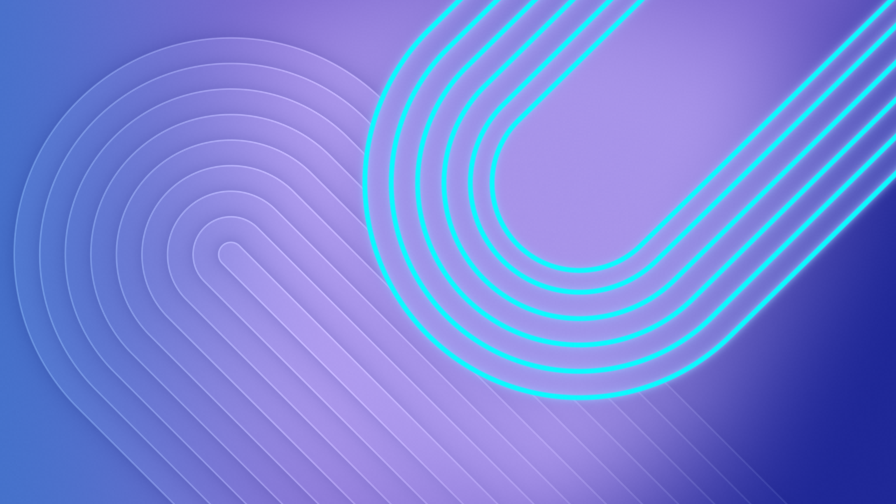
Reproduce this background procedurally as a Shadertoy shader.

```glsl
// Violet gradient with embossed capsule rings and a glowing cyan neon U-bend.

const vec3 LAVENDER = vec3(0.655, 0.580, 0.915);
const vec3 VIOLET   = vec3(0.500, 0.420, 0.815);
const vec3 AZURE    = vec3(0.265, 0.445, 0.795);
const vec3 NAVY     = vec3(0.120, 0.155, 0.590);
const vec3 CYAN     = vec3(0.040, 0.980, 1.000);
const vec3 HALO     = vec3(0.600, 0.740, 1.000);

// Distance to a ray: its level sets are round-ended, endless capsules.
float rayDistance(vec2 p, vec2 origin, vec2 dir) {
    vec2 q = p - origin;
    return length(q - dir * max(dot(q, dir), 0.0));
}

float hash(vec2 p) {
    return fract(sin(dot(p, vec2(127.1, 311.7))) * 43758.5);
}

// Azure on the left, lavender in the middle, navy at the lower right.
vec3 backdrop(vec2 p) {
    vec2 q = (p - vec2(1.02, 0.50)) / vec2(0.85, 0.62);
    vec3 color = mix(LAVENDER, VIOLET, smoothstep(0.25, 1.15, dot(q, q)));
    float left = 1.0 - smoothstep(-0.08, 0.72, p.x + 0.08 * p.y);
    color = mix(color, AZURE, left);
    return mix(color, NAVY, smoothstep(1.0, 1.65, p.x - 0.45 * p.y));
}

// Stacked layers: each casts a shadow outward and has a thin bright rim.
vec3 emboss(vec3 color, float d, float inner, float spacing, float last,
            float strength, float aa) {
    float t = (d - inner) / spacing;
    float outside = t - clamp(floor(t), 0.0, last);
    float shadow = exp(-2.8 * max(outside, 0.0))
                 * smoothstep(0.0, aa / spacing, outside);
    float rim = abs(t - clamp(round(t), 0.0, last)) * spacing;
    float body = 1.0 - smoothstep(last - 0.02, last + 0.02, t);
    color += vec3(0.035, 0.035, 0.025) * body * strength;
    color *= 1.0 - vec3(0.15, 0.14, 0.08) * shadow * strength;
    float line = 1.0 - smoothstep(0.0005, 0.0012 + aa, rim);
    return color + vec3(0.10, 0.11, 0.07) * line * (0.4 + 0.6 * strength);
}

// Distance to evenly spaced tubes plus one separate innermost tube.
float tubeDistance(float d, float outer, float spacing, float last, float inner) {
    float k = clamp(round((outer - d) / spacing), 0.0, last);
    return min(abs(d - outer + k * spacing), abs(d - inner));
}

void mainImage(out vec4 fragColor, in vec2 fragCoord) {
    vec2 p = fragCoord / iResolution.y;
    float aa = 1.0 / iResolution.y;
    vec3 base = backdrop(p);

    // Embossed rings running down to the right
    float ringD = rayDistance(p, vec2(0.458, 0.495), normalize(vec2(1.0, -1.0)));
    float strength = mix(1.0, 0.3, smoothstep(0.45, 1.15, p.x - 0.3 * p.y));
    vec3 color = emboss(base, ringD, 0.0243, 0.0507, 8.0, strength, aa);

    // Translucent panel rising to the right, with a soft shadow around it
    float outer = 0.426;
    float inner = 0.1736;
    float spacing = 0.0523;
    float neonD = rayDistance(p, vec2(1.150, 0.637), normalize(vec2(1.0, 0.98)));
    color *= 1.0 - vec3(0.09, 0.09, 0.04) * exp(-max(neonD - outer, 0.0) / 0.05);
    float panel = 1.0 - smoothstep(outer - aa, outer + aa, neonD);
    float band = panel * smoothstep(inner - aa, inner + aa, neonD);
    color = mix(color, base, panel);
    color = mix(color, vec3(0.60, 0.62, 0.94), band * 0.30);
    float upper = smoothstep(0.65, 1.0, p.y) * (1.0 - smoothstep(1.0, 1.4, p.x));
    float fold = fract((outer - neonD) / spacing);
    color *= 1.0 - vec3(0.16, 0.13, 0.06) * band * fold * (0.25 + upper);

    // Neon tubes: pale halo below a saturated core
    float tube = tubeDistance(neonD, outer, spacing, 4.0, inner);
    color = mix(color, HALO, 0.75 * exp(-pow(tube / 0.0095, 1.5)));
    color = mix(color, CYAN, 1.0 - smoothstep(0.0025, 0.0050 + aa, tube));

    // Faint grain hides gradient banding
    color += (hash(floor(p * 288.0)) - 0.5) * 0.006;
    fragColor = vec4(clamp(color, 0.0, 1.0), 1.0);
}
```
